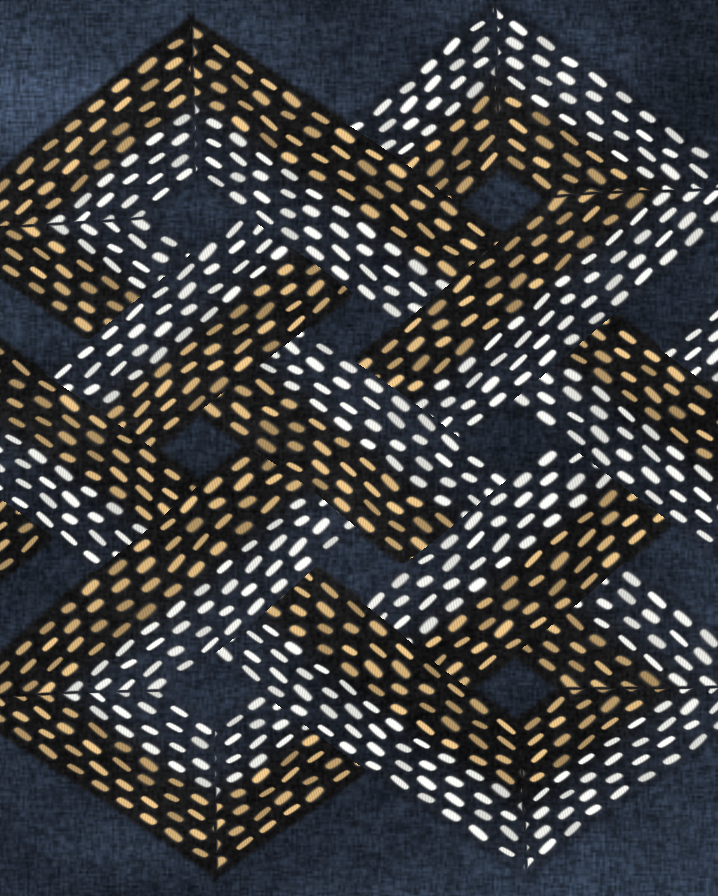
Write a Shadertoy shader that draws this pattern.

```glsl
// Interlaced knot of running stitch in white and gold thread on navy cloth.
// The plane is sheared into two diagonal axes; bands lie on even grid lines,
// turn with mitred corners and pass over and under each other by parity.

const vec2 KNOT_CENTER = vec2(0.398, 0.501);  // canvas heights, y downwards
const vec2 CELL = vec2(0.172, 0.1302);        // half diagonals of one lattice cell
const vec2 AXIS_SCALE = vec2(0.1078, 0.1038); // lattice to canvas: along, across
const float ROW_GAP = 0.172;                  // between stitch rows, lattice units
const float BAND_HALF = 0.70;
const float STITCH_PERIOD = 0.325;
const float STITCH_HALF = 0.0126;
const float STITCH_RADIUS = 0.0047;
const float THREAD_BLUR = 0.0013;
const vec3 NAVY = vec3(0.158, 0.192, 0.245);
const vec3 WHITE_CLOTH = vec3(0.125, 0.145, 0.182); // between white rows
const vec3 GOLD_CLOTH = vec3(0.092, 0.090, 0.092);  // between gold rows
const vec3 FUZZ = vec3(0.25, 0.265, 0.29);
const vec3 GOLD = vec3(0.86, 0.72, 0.50);
const vec3 WHITE = vec3(0.99, 0.99, 0.97);

float hash(vec2 p) {
    vec3 q = fract(p.xyx * vec3(0.1031, 0.1030, 0.0973));
    q += dot(q, q.yzx + 33.33);
    return fract((q.x + q.y) * q.z);
}

float noise(vec2 p) {
    vec2 i = floor(p), f = fract(p);
    f = f * f * (3.0 - 2.0 * f);
    return mix(mix(hash(i), hash(i + vec2(1, 0)), f.x),
               mix(hash(i + vec2(0, 1)), hash(i + vec2(1, 1)), f.x), f.y);
}

float fbm(vec2 p) {
    float sum = 0.0, gain = 0.5;
    for (int i = 0; i < 4; i++) {
        sum += gain * noise(p);
        p = p * 2.1 + 17.0;
        gain *= 0.5;
    }
    return sum;
}

// Depth inside band k: positive within its edges and mitred ends
float bandDepth(float along, float across, float k) {
    float v = across - k, size = abs(k), side = sign(k);
    if (size > 4.5) return -1.0;
    vec2 ends = vec2(-4.0, 4.0), turn = vec2(1.0, -1.0);
    if (size > 3.0) {
        ends = side > 0.0 ? vec2(-2.0, 0.0) : vec2(0.0, 2.0);
        turn = vec2(-side);
    } else if (size > 1.0) {
        ends = side > 0.0 ? vec2(-4.0, 9.0) : vec2(-9.0, 4.0);
        turn = vec2(-side);
    }
    float caps = min(along - ends.x - turn.x * v, ends.y - turn.y * v - along);
    return min(caps, BAND_HALF - abs(v));
}

// Signed offset from the band middle, positive on its gold half
float goldOffset(float across, float k) {
    return (across - k) * (abs(abs(k) - 2.0) < 0.5 ? 1.0 : -1.0);
}

// Rows of staggered stitches, gold on one half of the band, white on the other
vec3 sewBand(vec3 cloth, float along, float across, float k, float depth, float pixel) {
    float v = across - k;
    float row = floor(v / ROW_GAP);
    if (row < -4.0 || row > 3.0) return cloth;
    vec2 rowId = vec2(row + 20.0, k + 5.0);
    float step0 = along / STITCH_PERIOD + 0.5 * row + 0.35 * hash(rowId);
    vec2 id = vec2(floor(step0) + 60.0, row + 9.0 * k + 85.0);
    float r1 = hash(id), r2 = hash(id + 31.7), r3 = hash(id + 67.3);

    vec2 d = vec2((fract(step0) - 0.5) * STITCH_PERIOD, v - (row + 0.5) * ROW_GAP);
    d *= AXIS_SCALE;
    d += (vec2(r2, r3) - 0.5) * vec2(0.004, 0.003);
    d.y += d.x * (r1 - 0.5) * 0.25;
    float radius = STITCH_RADIUS * mix(0.72, 1.18, r2);
    float halfLength = STITCH_HALF * mix(0.78, 1.15, r1);
    float taper = radius * (1.0 - 0.35 * pow(min(abs(d.x) / halfLength, 1.0), 2.0));
    float dist = length(vec2(max(abs(d.x) - halfLength + radius, 0.0), d.y)) - taper;
    dist = max(dist, (0.02 - depth) * AXIS_SCALE.y);

    bool isGold = goldOffset(across, k) > 0.0;
    vec3 thread = isGold ? GOLD * mix(0.74, 1.10, r3) : WHITE * mix(0.84, 1.06, r3);
    float roundness = clamp(-dist / radius, 0.0, 1.0);
    float fibre = 0.95 + 0.05 * sin(d.x * 1800.0 + d.y * 1500.0);
    thread *= mix(0.66, 1.06, smoothstep(0.0, 0.55, roundness)) * fibre;

    // Soft fuzz on the cloth around the thread
    float fuzz = 1.0 - smoothstep(0.0, 0.0040, dist);
    cloth = mix(cloth, FUZZ, 0.50 * fuzz * r2);
    float blur = max(THREAD_BLUR, 0.7 * pixel);
    return mix(cloth, thread, 1.0 - smoothstep(-blur, blur, dist));
}

void mainImage(out vec4 fragColor, in vec2 fragCoord) {
    float pixel = 1.0 / iResolution.y;
    vec2 p = fragCoord * pixel;
    p.y = 1.0 - p.y;

    // Hand-drawn lattice: slight shear, lift, sag near the foot and wobble
    vec2 g = (p - KNOT_CENTER) / CELL;
    g += vec2(-0.025 * g.y, (g.x + 1.0) * (0.04 - 0.012 * g.y));
    g.y += 0.05 * smoothstep(2.6, 3.7, g.y) - 0.08 * exp(-pow(g.y - 2.0, 2.0));
    g += 0.05 * (vec2(noise(p * 9.0), noise(p * 9.0 + 40.0)) - 0.5);
    float a = g.x + g.y, b = g.x - g.y;
    float kA = 2.0 * floor(a * 0.5 + 0.5), kB = 2.0 * floor(b * 0.5 + 0.5);
    float falling = bandDepth(a, b, kB), rising = bandDepth(b, a, kA);

    // The falling band lies on top at even crossings
    bool evenCrossing = mod(0.5 * (kA + kB), 2.0) < 0.5;
    bool useFalling = falling > 0.0 && rising > 0.0 ? evenCrossing : falling > rising;
    float along = useFalling ? a : b, across = useFalling ? b : a;
    float k = useFalling ? kB : kA, depth = useFalling ? falling : rising;

    // Woven cloth: lighter at the upper left, darker between the stitch rows
    float inBand = smoothstep(-0.08, 0.0, depth);
    float inKnot = 1.0 - smoothstep(1.6, 3.4, max(abs(g.x) * 1.2, abs(g.y)));
    float daylight = 1.0 + 0.35 * exp(-3.5 * length(p));
    vec3 cloth = NAVY * daylight * (1.0 - 0.22 * inKnot);
    float goldShade = smoothstep(-0.35, 0.15, goldOffset(across, k));
    cloth = mix(cloth, mix(WHITE_CLOTH, GOLD_CLOTH, goldShade), inBand);
    cloth *= 0.55 + 0.96 * fbm(p * vec2(5.0, 8.0));
    float weave = noise(p * vec2(110.0, 380.0)) + noise(p * vec2(380.0, 110.0)) - 1.0;
    cloth *= 1.0 + 0.40 * weave;
    cloth += 0.05 * (noise(p * 300.0) - 0.5);

    vec3 color = cloth;
    if (depth > 0.0) color = sewBand(cloth, along, across, k, depth, pixel);
    fragColor = vec4(clamp(color, 0.0, 1.0), 1.0);
}
```
